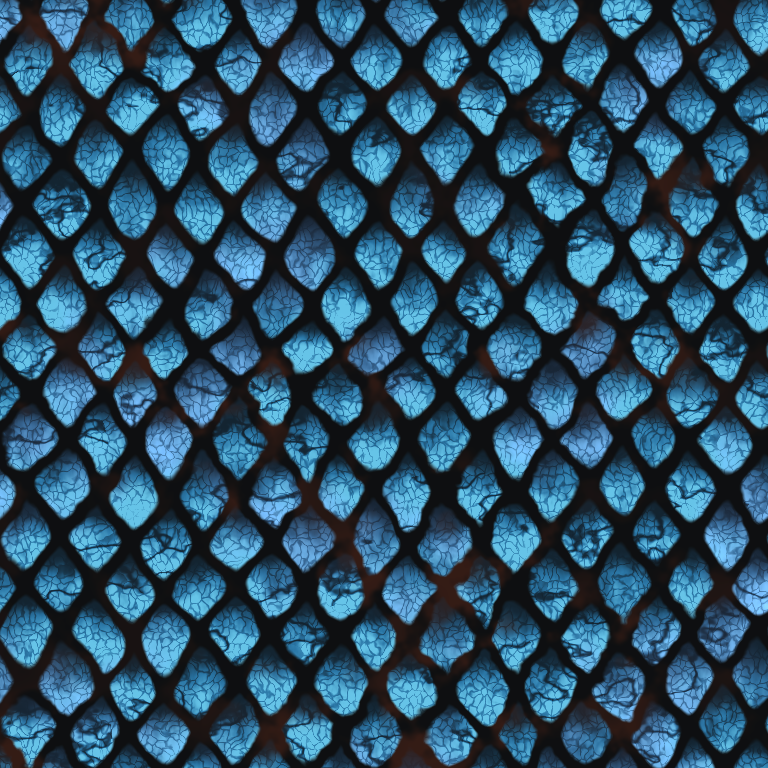
This pattern is drawn by a Shadertoy shader. Its source:

```glsl
// Overlapping blue reptile scales on a staggered diamond lattice, 11 across and 8 down.
// Noise bends the lattice; each scale is shaded dark at its top and bright at its tip,
// then broken up by fine cellular veins, creases, pale lumps and rusty wear.

const vec2 GRID = vec2(11.0, 8.0);
const vec2 LATTICE_SHIFT = vec2(0.09, 0.14);

const vec3 GAP    = vec3(0.055, 0.06, 0.065);
const vec3 RUST   = vec3(0.27, 0.13, 0.09);
const vec3 DEEP   = vec3(0.075, 0.14, 0.19);
const vec3 BLUE   = vec3(0.16, 0.46, 0.65);
const vec3 PALE   = vec3(0.40, 0.77, 0.91);
const vec3 VIOLET = vec3(0.36, 0.49, 0.72);

float hash(vec2 p) {
    vec3 q = fract(p.xyx * 0.1031);
    q += dot(q, q.yzx + 33.33);
    return fract((q.x + q.y) * q.z);
}

vec2 hash2(vec2 p) {
    return vec2(hash(p), hash(p + 57.3));
}

float noise(vec2 p) {
    vec2 i = floor(p), f = fract(p);
    f = f * f * (3.0 - 2.0 * f);
    float low  = mix(hash(i), hash(i + vec2(1, 0)), f.x);
    float high = mix(hash(i + vec2(0, 1)), hash(i + vec2(1, 1)), f.x);
    return mix(low, high, f.y);
}

// Four octaves, normalised to 0..1
float fbm(vec2 p) {
    float sum = 0.0, amp = 0.533;
    for (int i = 0; i < 4; i++) {
        sum += amp * noise(p);
        p = mat2(1.6, 1.2, -1.2, 1.6) * p + 11.7;
        amp *= 0.5;
    }
    return sum;
}

vec2 fbm2(vec2 p) {
    return vec2(fbm(p), fbm(p + 31.4)) - 0.5;
}

// Gap between the two nearest cell points: zero along the veins
float cellGap(vec2 p) {
    vec2 i = floor(p);
    float near = 9.0, second = 9.0;
    for (int y = -1; y <= 1; y++)
    for (int x = -1; x <= 1; x++) {
        vec2 cell = i + vec2(x, y);
        float d = length(cell + hash2(cell) - p);
        second = min(second, max(near, d));
        near = min(near, d);
    }
    return second - near;
}

// Centre of the diamond that holds p
vec2 scaleCentre(vec2 p) {
    vec2 a = floor(p + 0.5), b = floor(p) + 0.5;
    vec2 da = abs(p - a), db = abs(p - b);
    return da.x + da.y < db.x + db.y ? a : b;
}

// Inner distance to a diamond with softened corners, rounder at the lower tip
float scaleEdge(vec2 q) {
    float k = mix(0.012, 0.002, smoothstep(-0.3, 0.25, q.y));
    return 0.5 - sqrt(q.x * q.x + k) - sqrt(q.y * q.y + k);
}

// Brightness of the skin inside one scale
float skinTone(vec2 uv, vec2 q, vec2 id, float wear) {
    float light = 1.0 - smoothstep(-0.18, 0.44, q.y);
    float fibre = fbm(uv * vec2(75.0, 34.0) + id * 7.0);
    float lumps = fbm(uv * 30.0 + id * 5.0);
    float fold = abs(fbm(uv * vec2(15.0, 24.0) + id * 3.0) - 0.5);
    float crease = 1.0 - smoothstep(0.0, 0.055, fold);
    float creased = mix(0.15, 0.8, step(0.55, hash(id + 8.0) + 0.4 * wear));
    vec2 veinPos = uv * vec2(98.0, 80.0) + 2.2 * fbm2(uv * 40.0);
    float vein = smoothstep(0.0, 0.30, cellGap(veinPos));
    float tone = light * mix(0.66, 1.14, hash(id + 3.0));
    tone *= 0.2 + 0.75 * fibre + 0.9 * lumps;
    return tone * mix(0.55, 1.06, vein) * (1.0 - creased * crease);
}

vec3 skinColour(float tone, float violet) {
    vec3 colour = mix(DEEP, BLUE, smoothstep(0.04, 0.52, tone));
    colour = mix(colour, PALE, smoothstep(0.40, 0.95, tone));
    return mix(colour, VIOLET * (0.3 + tone), violet);
}

void mainImage(out vec4 fragColor, in vec2 fragCoord) {
    vec2 uv = fragCoord / iResolution.xy;
    float wear = smoothstep(0.48, 0.70, fbm(uv * 4.0 + 2.0));

    // Bent lattice
    vec2 bend = 0.30 * fbm2(uv * 8.0) + mix(0.10, 0.24, wear) * fbm2(uv * 26.0 + 5.0);
    vec2 p = uv * GRID + LATTICE_SHIFT + bend;
    vec2 id = scaleCentre(p);
    vec2 q = p - id;

    // Scale skin
    float violet = 0.55 * smoothstep(0.48, 0.72, fbm(uv * 6.0 + id * 0.4 + 19.0));
    vec3 skin = skinColour(skinTone(uv, q, id, wear), violet);

    // Dark seams with rust collecting in worn patches
    float rust = smoothstep(0.50, 0.72, fbm(uv * 17.0 + 40.0)) * mix(0.25, 1.0, wear);
    vec3 seam = mix(GAP, RUST, 0.7 * rust);
    skin = mix(skin, RUST, 0.5 * rust * smoothstep(-0.1, 0.4, q.y));
    float margin = 0.015 + 0.03 * hash(id + 12.0);
    float body = smoothstep(margin, margin + 0.065, scaleEdge(q));

    fragColor = vec4(mix(seam, skin, body), 1.0);
}
```
